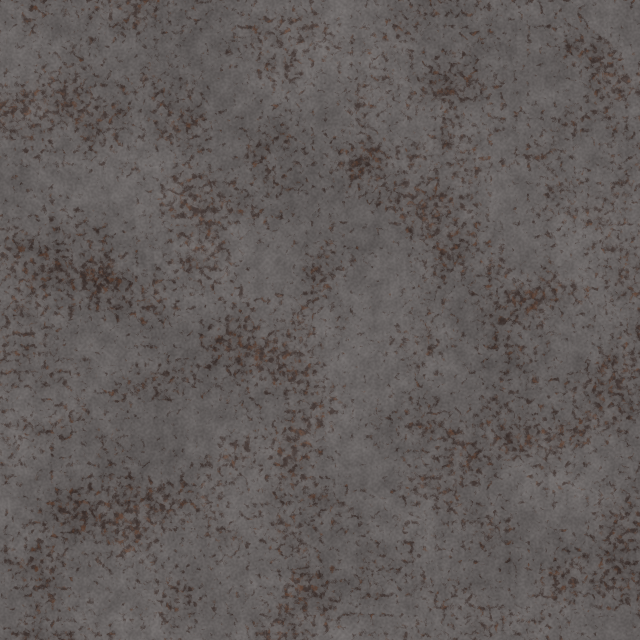
A three.js fragment shader for this texture:

```glsl
varying vec2 vUv;

const vec3 STONE = vec3(0.398, 0.381, 0.378);
const vec3 STAIN = vec3(0.335, 0.298, 0.285);
const vec3 BROWN = vec3(0.268, 0.226, 0.214);
const vec3 RUST = vec3(0.415, 0.290, 0.225);

const float CLOUD_SCALE = 5.5;
const float MOTTLE_SCALE = 38.0;
const float CLUSTER_SCALE = 8.0;
const float SPECK_SCALE = 98.0;
const float RUST_SCALE = 85.0;
const float GRAIN_SCALE = 230.0;
const vec2 STREAK_SCALE = vec2(140.0, 17.0);

const float CLOUD_DEPTH = 0.10;
const float MOTTLE_DEPTH = 0.10;
const float GRAIN_DEPTH = 0.045;
const float STREAK_DEPTH = 0.014;
const float CLUSTER_PULL = 0.62;
const float VEIN_PULL = 0.30;
const float WARP = 0.40;
const vec2 SPECK_EDGE = vec2(0.03, 0.37);
const float STAIN_AMOUNT = 0.28;
const float RUST_AMOUNT = 0.70;

vec2 gradientAt(vec2 cell) {
  float h = fract(sin(dot(cell, vec2(127.1, 311.7))) * 43758.55);
  float angle = 6.28319 * h;
  return vec2(cos(angle), sin(angle));
}

float gradientNoise(vec2 p) {
  vec2 i = floor(p);
  vec2 f = fract(p);
  vec2 u = f * f * f * (f * (f * 6.0 - 15.0) + 10.0);
  vec2 e = vec2(1.0, 0.0);
  float a = dot(gradientAt(i), f);
  float b = dot(gradientAt(i + e.xy), f - e.xy);
  float c = dot(gradientAt(i + e.yx), f - e.yx);
  float d = dot(gradientAt(i + e.xx), f - e.xx);
  return mix(mix(a, b, u.x), mix(c, d, u.x), u.y);
}

float fbm(vec2 p) {
  const mat2 TURN = mat2(0.8, 0.6, -0.6, 0.8);
  float sum = 0.0;
  float amplitude = 0.5;
  for (int i = 0; i < 4; i++) {
    sum += amplitude * gradientNoise(p);
    p = TURN * p * 2.03 + 17.3;
    amplitude *= 0.5;
  }
  return sum;
}

// Grey ground: broad clouds, mottling, faint upright streaks and fine grain
float stoneTone(vec2 p) {
  const mat2 TILT = mat2(0.766, 0.643, -0.643, 0.766);
  return CLOUD_DEPTH * fbm(TILT * p * CLOUD_SCALE + 3.7)
       + MOTTLE_DEPTH * fbm(p * MOTTLE_SCALE + 41.2)
       + STREAK_DEPTH * gradientNoise(p * STREAK_SCALE + 9.1)
       + GRAIN_DEPTH * gradientNoise(TILT * p * GRAIN_SCALE);
}

// Ragged specks and short veins that gather where the cluster field is high
float speckField(vec2 p, float cluster) {
  vec2 q = p * SPECK_SCALE;
  q += WARP * vec2(gradientNoise(q * 0.7 + 5.3), gradientNoise(q * 0.7 + 29.8));
  float vein = 0.2 - abs(gradientNoise(q * 0.7 + 63.4));
  return fbm(q + 12.6) + VEIN_PULL * vein + CLUSTER_PULL * cluster;
}

void main() {
  vec2 p = vUv;
  float cluster = fbm(p * CLUSTER_SCALE + 71.9);
  float field = speckField(p, cluster);
  float speck = smoothstep(SPECK_EDGE.x, SPECK_EDGE.y, field);
  float stain = smoothstep(-0.10, 0.35, cluster + 0.4 * field);
  float rust = smoothstep(0.0, 0.3, fbm(p * RUST_SCALE + 88.5) + 0.2 * cluster);

  vec3 color = mix(STONE, STAIN, STAIN_AMOUNT * stain);
  color = mix(color, mix(BROWN, RUST, RUST_AMOUNT * rust), speck);
  color += stoneTone(p);

  gl_FragColor = vec4(color, 1.0);
}
```
